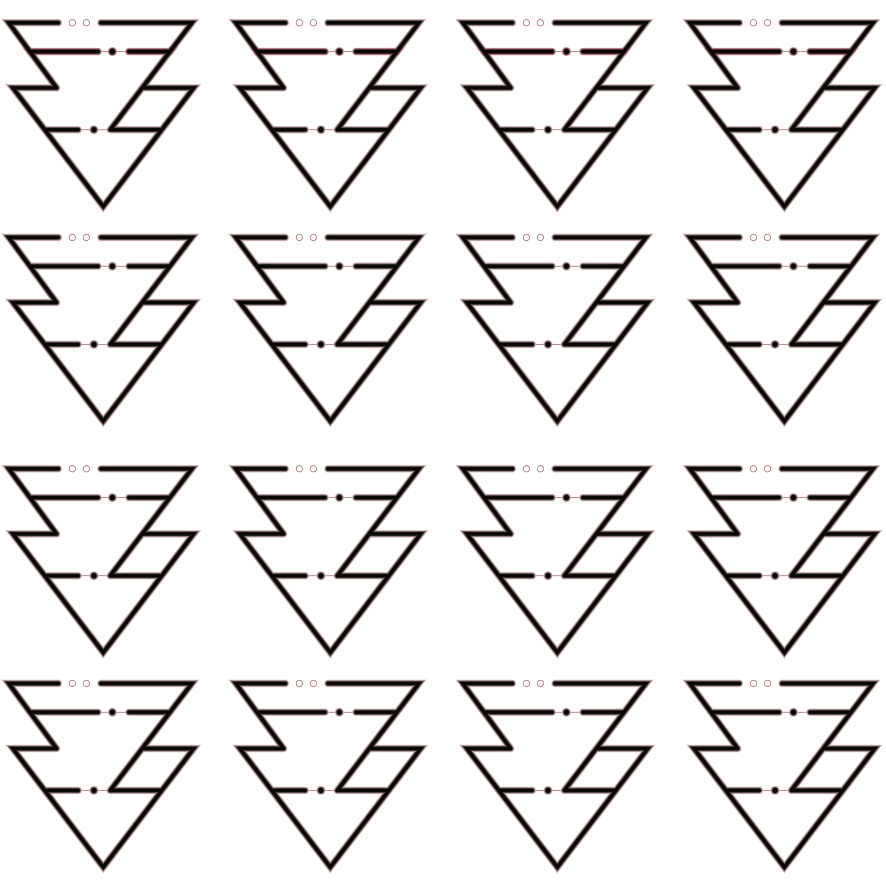
Give the GLSL for this pattern, as a Shadertoy shader.

```glsl
// A four by four grid of notched, downward-pointing triangles in dark line work.
// Each motif is built from segment distances with mitred corners; the ink fades
// through a soft rose fringe. Rows are set in pairs with a wider gap between them.

const float SHEET = 768.0;         // design units per canvas height
const float COLUMN_STEP = 194.6;
const float ROW_STEP = 184.0;      // spacing inside a pair of rows
const float PAIR_STEP = 382.3;     // spacing between pairs of rows
const float TOP_MARGIN = 10.0;
const float MOTIF_TOP = 9.5;       // top bar, measured from the start of its row
const float BAR_HIGH = 24.7;
const float NOTCH = 55.8;
const float BAR_LOW = 91.7;
const float INK_CORE = 0.9;        // distance where the ink starts to soften
const float INK_EDGE = 3.1;
const float FRINGE_START = 2.5;
const float FRINGE_END = 3.8;
const float HAIRLINE = 0.42;
const float DOT_GROWTH = 0.7;      // extra dot radius beyond the stroke
const float RING_RADIUS = 2.7;
const float MITRE_REACH = 4.5;
const vec3 PAPER = vec3(1.0);
const vec3 INK = vec3(0.04, 0.035, 0.02);
const vec3 ROSE = vec3(0.83, 0.72, 0.73);
const vec3 WARM_ROSE = vec3(0.80, 0.52, 0.57);
const vec3 HAIR_COLOUR = vec3(0.72, 0.54, 0.55);

float segmentDist(vec2 p, vec2 a, vec2 b) {
    vec2 ab = b - a;
    vec2 ap = p - a;
    return length(ap - ab * clamp(dot(ap, ab) / dot(ab, ab), 0.0, 1.0));
}

float barDist(vec2 p, float x0, float x1, float y) {
    return segmentDist(p, vec2(x0, y), vec2(x1, y));
}

// Unit normal of one arm, facing away from the other arm
vec2 outward(vec2 arm, vec2 other) {
    vec2 n = normalize(vec2(-arm.y, arm.x));
    return -n * sign(dot(n, other));
}

// Two segments meeting at b with a pointed corner
float bendDist(vec2 p, vec2 a, vec2 b, vec2 c) {
    vec2 q = p - b;
    vec2 u = a - b;
    vec2 v = c - b;
    float wedge = max(dot(q, outward(u, v)), dot(q, outward(v, u)));
    float mitre = max(abs(wedge), length(q) - MITRE_REACH);
    return min(mitre, min(segmentDist(p, a, b), segmentDist(p, b, c)));
}

// Heavy strokes and dots
float strokeDist(vec2 p) {
    vec2 leftNotch = vec2(48.5, NOTCH);
    vec2 leftWing = vec2(11.0, NOTCH);
    vec2 rightWing = vec2(166.0, NOTCH);
    vec2 tip = vec2(88.5, 157.5);
    vec2 fold = vec2(94.5, BAR_LOW);

    // Outline
    float d = bendDist(p, vec2(50.0, 0.0), vec2(7.5, 0.0), leftNotch);
    d = min(d, bendDist(p, vec2(86.5, 0.0), vec2(164.5, 0.0), fold));
    d = min(d, bendDist(p, leftNotch, leftWing, tip));
    d = min(d, bendDist(p, vec2(122.0, NOTCH), rightWing, tip));
    d = min(d, bendDist(p, leftWing, tip, rightWing));

    // Broken inner bars
    d = min(d, barDist(p, 26.0, 84.0, BAR_HIGH));
    d = min(d, barDist(p, 110.5, 145.5, BAR_HIGH));
    d = min(d, barDist(p, 38.5, 67.0, BAR_LOW));
    d = min(d, barDist(p, fold.x, 138.5, BAR_LOW));

    // Dots in the gaps
    d = min(d, length(p - vec2(96.3, BAR_HIGH)) - DOT_GROWTH);
    return min(d, length(p - vec2(80.5, BAR_LOW)) - DOT_GROWTH);
}

// Fine links through the dots, and two open rings in the top bar
float hairDist(vec2 p) {
    float d = min(barDist(p, 84.0, 110.5, BAR_HIGH), barDist(p, 67.0, 94.5, BAR_LOW));
    for (int i = 0; i < 2; i++) {
        vec2 centre = vec2(62.0 + 12.0 * float(i), 0.0);
        d = min(d, abs(length(p - centre) - RING_RADIUS));
    }
    return d;
}

void mainImage(out vec4 fragColor, in vec2 fragCoord) {
    float pixel = SHEET / iResolution.y;
    vec2 sheet = vec2(fragCoord.x, iResolution.y - fragCoord.y) * pixel;

    // Local motif coordinates, y pointing down
    float y = sheet.y - TOP_MARGIN;
    float pair = floor(y / PAIR_STEP);
    y -= pair * PAIR_STEP;
    float rowInPair = min(floor(y / ROW_STEP), 1.0);
    vec2 p = vec2(mod(sheet.x, COLUMN_STEP), y - rowInPair * ROW_STEP - MOTIF_TOP);

    // The first row carries a warmer fringe along its upper bar
    float firstRow = 1.0 - step(0.5, abs(pair) + rowInPair);
    float warmth = firstRow * (1.0 - smoothstep(2.5, 4.5, abs(p.y - BAR_HIGH)));
    vec3 fringe = mix(ROSE, WARM_ROSE, warmth);

    // Hairlines first, then ink with its fringe
    float hair = 1.0 - smoothstep(-0.5 * pixel, 0.5 * pixel, hairDist(p) - HAIRLINE);
    vec3 colour = mix(PAPER, HAIR_COLOUR, hair);
    float d = strokeDist(p);
    vec3 stroke = mix(INK, fringe, smoothstep(INK_CORE, INK_EDGE, d));
    float soften = max(0.0, 0.5 * pixel - 0.75);
    float cover = 1.0 - smoothstep(FRINGE_START - soften, FRINGE_END + soften, d);
    fragColor = vec4(mix(colour, stroke, cover), 1.0);
}
```
